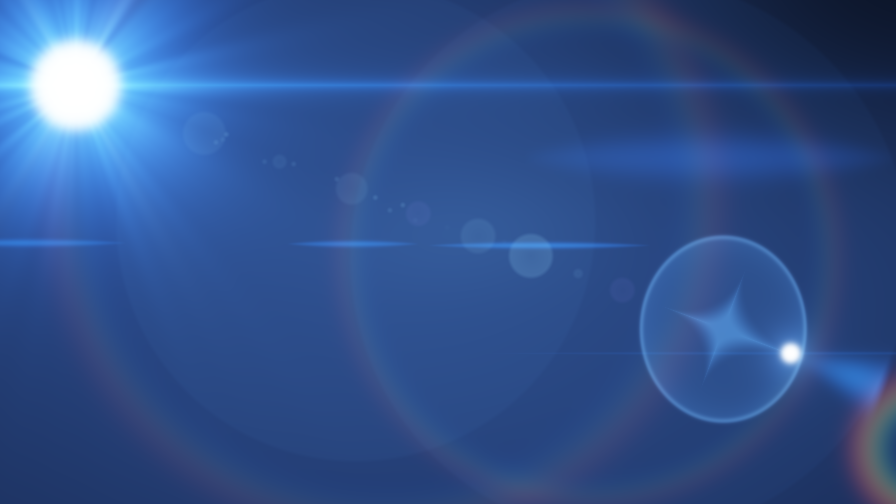
Give the GLSL for this background, as a WebGL 2 fragment shader.

```glsl
#version 300 es
precision highp float;

#define SUN vec2(0.150, 0.831)
#define GLINT vec2(1.569, 0.299)
#define BUBBLE vec2(1.435, 0.347)
#define BUBBLE_SIZE vec2(0.165, 0.185)
#define DEEP_BLUE vec3(0.065, 0.115, 0.245)
#define MID_BLUE vec3(0.165, 0.285, 0.525)
#define SUN_TINT vec3(0.9, 2.9, 9.0)
#define STREAK_TINT vec3(0.06, 0.42, 1.35)
#define GHOST_TINT vec3(0.45, 0.75, 1.0)
#define GHOSTS 8
#define SPECKS 12

uniform vec2 u_resolution;
out vec4 fragColor;

const float PI = 3.14159265;
const float GHOST_RADIUS[GHOSTS] = float[](0.042, 0.013, 0.031, 0.024, 0.034, 0.043, 0.008, 0.024);

float hash(float n) {
    return fract(sin(n * 127.1) * 43758.5453);
}

// Value noise around a full turn, with a seamless wrap
float angularNoise(float angle, float count) {
    float x = (angle / (2.0 * PI) + 0.5) * count;
    float i = floor(x);
    return mix(hash(mod(i, count) + count), hash(mod(i + 1.0, count) + count), smoothstep(0.0, 1.0, x - i));
}

float gauss(float x) {
    return exp(-x * x);
}

float disc(float d, float radius, float soft) {
    return 1.0 - smoothstep(radius - soft, radius + soft, d);
}

// Horizontal flare that tapers at both ends
float streak(vec2 p, vec2 center, vec2 size) {
    vec2 q = (p - center) / size;
    float taper = max(1.0 - q.x * q.x, 0.0);
    return taper * gauss(q.y / (0.3 + 0.7 * taper));
}

// Ring with separated colours, red outermost
vec3 rainbow(vec2 p, vec2 center, float radius, float width) {
    vec3 d = (vec3(length(p - center) - radius) - width * vec3(0.6, 0.0, -0.6)) / width;
    return exp(-d * d);
}

vec3 background(vec2 p) {
    float body = exp(-dot((p - vec2(0.78, 0.5)) * vec2(0.72, 1.15), (p - vec2(0.78, 0.5)) * vec2(0.72, 1.15)));
    float corner = gauss(length((p - vec2(1.8, 1.05)) / vec2(0.5, 0.32)));
    return mix(DEEP_BLUE, MID_BLUE, body) * (1.0 - 0.55 * corner);
}

vec3 sunLight(vec2 p) {
    vec2 q = p - SUN;
    float r = length(q);
    float a = atan(q.y, q.x);
    float rays = 0.6 * angularNoise(a, 34.0) + 0.4 * angularNoise(a, 71.0);
    vec3 light = SUN_TINT * exp(-r / 0.1) * (0.72 + 0.56 * rays);
    float star = pow(abs(cos(3.0 * a)), 50.0);
    light += vec3(0.3, 0.55, 1.0) * star * 0.8 * exp(-r / 0.13);
    light += vec3(0.05, 0.13, 0.28) * pow(rays, 2.0) * exp(-r / 0.28);
    return light + 6.0 * exp(-pow(r / 0.074, 4.0));
}

vec3 streaks(vec2 p) {
    float dx = abs(p.x - SUN.x);
    float dy = abs(p.y - SUN.y);
    float beam = exp(-dy / 0.009) * exp(-dx / 1.0) + 0.22 * exp(-dy / 0.03) * exp(-dx / 0.65);
    float thin = streak(p, vec2(0.06, 0.518), vec2(0.19, 0.007))
               + streak(p, vec2(0.70, 0.516), vec2(0.13, 0.006))
               + 1.2 * streak(p, vec2(1.07, 0.513), vec2(0.22, 0.006));
    float smear = streak(p, vec2(1.41, 0.687), vec2(0.37, 0.045));
    float line = streak(p, GLINT, vec2(0.6, 0.003));
    return STREAK_TINT * (beam + 0.55 * thin + 0.13 * line) + vec3(0.03, 0.12, 0.42) * smear;
}

// Wide lens rings and the faint discs inside them
vec3 halos(vec2 p) {
    vec3 light = rainbow(p, vec2(1.169, 0.491), 0.472, 0.028) * vec3(0.07, 0.05, 0.04);
    light += rainbow(p, vec2(0.764, 0.602), 0.625, 0.04) * vec3(0.08, 0.05, 0.05);
    light += rainbow(p, vec2(1.84, 0.11), 0.105, 0.036) * vec3(0.4, 0.3, 0.12);
    light += vec3(0.012, 0.025, 0.045) * disc(length(p - vec2(0.706, 0.56)), 0.475, 0.005);
    return light + vec3(0.008, 0.02, 0.04) * disc(length(p - vec2(1.25, 0.49)), 0.555, 0.005);
}

// Ghosts and dust strung between the sun and the glint
vec3 ghosts(vec2 p, float px) {
    vec3 light = vec3(0.0);
    for (int i = 0; i < GHOSTS; i++) {
        float k = float(i);
        float t = 0.18 + 0.0835 * k + 0.05 * sin(PI * k / 7.0);
        float radius = GHOST_RADIUS[i];
        float d = length(p - mix(SUN, GLINT, t));
        vec3 tint = i % 4 == 3 ? vec3(0.5, 0.35, 1.0) : GHOST_TINT;
        float strength = 0.09 + 0.13 * gauss((k - 5.0) / 0.8);
        light += tint * strength * disc(d, radius, px + 0.003) * (0.65 + 0.35 * d / radius);
    }
    for (int i = 0; i < SPECKS; i++) {
        float k = float(i);
        vec2 center = mix(SUN, GLINT, 0.15 + 0.65 * hash(k + 3.0)) + vec2(0.0, 0.04 * (hash(k + 31.0) - 0.5));
        light += GHOST_TINT * 0.18 * hash(k + 57.0) * disc(length(p - center), 0.004, px + 0.002);
    }
    vec2 haze = (p - vec2(0.93, 0.54)) / vec2(0.24, 0.12);
    return light + vec3(0.03, 0.06, 0.10) * gauss(length(haze));
}

vec3 bubble(vec2 p, float px) {
    float l = length((p - BUBBLE) / BUBBLE_SIZE);
    float soft = px / BUBBLE_SIZE.x + 0.01;
    vec3 light = vec3(0.06, 0.14, 0.29) * disc(l, 1.0, soft) * (0.5 + 0.7 * pow(min(l, 1.0), 5.0));
    light += vec3(0.11, 0.2, 0.34) * gauss((l - 0.985) / (soft + 0.008));

    // Four-armed caustic aligned with the lens axis
    vec2 axis = normalize(GLINT - SUN);
    vec2 side = vec2(-axis.y, axis.x);
    vec2 q = vec2(dot(p - BUBBLE, axis), dot(p - BUBBLE, side));
    vec2 arm = vec2(q.x > 0.0 ? 0.14 : 0.105, 0.1);
    float astroid = dot(pow(abs(q) / arm, vec2(0.55)), vec2(1.0));
    light += vec3(0.15, 0.36, 0.75) * (1.0 - smoothstep(0.55, 1.2, astroid));

    // Glint and the fan of light behind it
    vec2 g = vec2(dot(p - GLINT, axis), dot(p - GLINT, side));
    float fan = gauss(g.y / (0.012 + 0.17 * max(g.x, 0.0)));
    fan *= smoothstep(0.0, 0.15, g.x) * disc(g.x, 0.192, 0.012);
    light += vec3(0.06, 0.34, 0.95) * fan;
    float r = length(g);
    return light + 5.0 * gauss(r / 0.014) + vec3(0.3, 0.6, 1.3) * exp(-r / 0.028);
}

void main() {
    vec2 p = gl_FragCoord.xy / u_resolution.y;
    float px = 1.0 / u_resolution.y;
    vec3 light = sunLight(p) + streaks(p) + halos(p) + ghosts(p, px) + bubble(p, px);
    vec3 color = 1.0 - (1.0 - background(p)) * exp(-light);
    fragColor = vec4(color, 1.0);
}
```
